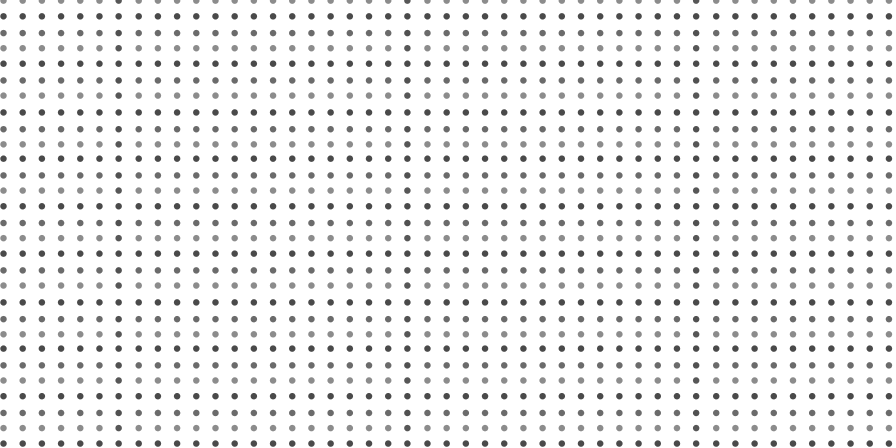
Write a WebGL 1 fragment shader that draws this pattern.

```glsl
precision highp float;

uniform vec2 u_resolution;

// Slight vertical drift of each three-row band, from layered sines
float bandDrift(float band) {
  return 0.5 * cos(1.5708 * (band - 2.0)) + 0.3 * cos(3.14159 * band);
}

// Nearest column: x is the offset from its centre, y its index in a group of 15
vec2 nearestColumn(float x) {
  float local = mod(x - 110.7, 247.5) - 8.2;
  float column = min(floor(local / 16.45 + 0.5), 14.0);
  return vec2(local - column * 16.45, column);
}

// Nearest row: x is the offset from its centre, y its index in a band of 3
vec2 nearestRow(float depth) {
  float band = floor((depth - 7.5) / 40.7);
  float local = depth - 14.2 - band * 40.7 - bandDrift(band);
  float row = clamp(floor(local / 13.57 + 0.5), 0.0, 2.0);
  float centre = row * 13.57 + 0.7 * (1.0 - abs(row - 1.0)) + 0.1 * row;
  return vec2(local - centre, row);
}

void main() {
  // The canvas is 384 units tall, with depth measured from the top
  float unitsPerPixel = 384.0 / u_resolution.y;
  vec2 p = gl_FragCoord.xy * unitsPerPixel;
  vec2 column = nearestColumn(p.x);
  vec2 row = nearestRow(384.0 - p.y);

  // Rows step from dark to light; the last column of each group is dark
  float tone = 0.29 + 0.13 * row.y;
  tone = mix(tone, 0.29, 0.8 * step(13.5, column.y));

  // Round dot with an edge about one pixel wide
  float edge = length(vec2(column.x, row.x)) - 2.75;
  float dot_ = clamp(0.5 - edge / unitsPerPixel, 0.0, 1.0);
  gl_FragColor = vec4(vec3(mix(1.0, tone, dot_)), 1.0);
}
```
